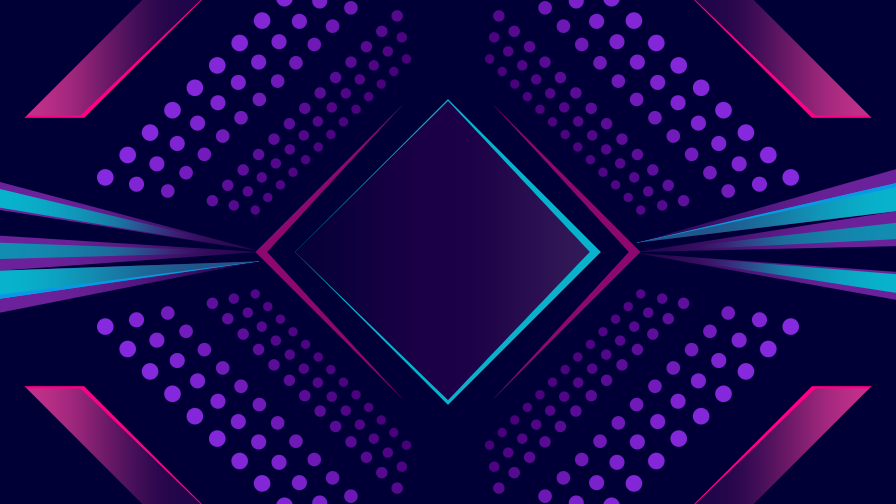
A Shadertoy shader for this background:

```glsl
// Neon geometric backdrop: a rimmed diamond between two chevrons, light beams
// at the sides, fanned dot rows and slanted corner bars on dark navy.
// Built from folded coordinates, diamond distances and tapered bands.

const float CANVAS_H = 432.0;     // design units over the canvas height
const float DIAMOND_R = 131.0;    // half diagonal of the diamond
const float RIM_W = 10.0;         // rim width at the right corner
const float CHEVRON_R = 165.0;
const float CHEVRON_H = 126.0;
const float BEAM_START = 162.0;   // distance of the beam apex from the centre
const float BEAM_LENGTH = 222.0;
const float BEAM_TILT = 19.0;     // vertical offset of the right-hand beams
const vec2 DOT_ORIGIN = vec2(15.3, 3.33); // first dot, in steps of its row
const float DOT_RADIUS = 0.37;    // in steps of its row
const float DOT_LAST = 12.0;
const float BAR_BASE = 115.0;
const float BAR_MID = 452.5;
const float BAR_HALF = 25.5;

const vec3 NAVY = vec3(0.004, 0.0, 0.21);
const vec3 PURPLE = vec3(0.42, 0.13, 0.60);
const vec3 CYAN = vec3(0.03, 0.70, 0.80);
const vec3 TEAL = vec3(0.13, 0.33, 0.54);
const vec3 BLUE = vec3(0.03, 0.60, 0.90);
const vec3 MAGENTA = vec3(0.55, 0.03, 0.43);
const vec3 HOT_PINK = vec3(1.0, 0.0, 0.52);
const vec3 ROSE = vec3(0.76, 0.19, 0.54);
const vec3 PLUM = vec3(0.13, 0.02, 0.29);
const vec3 DOT_LIGHT = vec3(0.53, 0.16, 0.87);
const vec3 DOT_DARK = vec3(0.31, 0.02, 0.52);

float pixelSize;

// Antialiased coverage of a signed distance.
float fill(float d) {
    return clamp(0.5 - d / pixelSize, 0.0, 1.0);
}

// Wedge from an apex height to the span lo..hi at the canvas side.
float wedge(float y, float t, float apex, float lo, float hi) {
    float bottom = mix(apex, lo, t);
    float top = mix(apex, hi, t);
    return fill(max(bottom - y, y - top)) * step(0.0, t);
}

vec3 drawBeams(vec3 col, vec2 p) {
    float t = (abs(p.x) - BEAM_START) / BEAM_LENGTH;
    float y = p.x < 0.0 ? p.y : BEAM_TILT * t - p.y;
    float glow = smoothstep(-0.1, 0.85, t);
    float tealFade = smoothstep(0.2, 0.6, t);
    vec3 violet = mix(PLUM, PURPLE, glow);
    vec3 aqua = mix(TEAL, CYAN, smoothstep(0.2, 1.0, t));

    // Upper, middle and lower wedges, each with a cyan core.
    col = mix(col, violet, wedge(y, t, 1.0, 36.0, 60.0));
    col = mix(col, aqua, wedge(y, t, 1.0, 38.0, 54.0) * tealFade);
    col = mix(col, violet, wedge(y, t, 0.0, -16.0, 14.0));
    col = mix(col, mix(TEAL, aqua, 0.6), wedge(y, t, 0.0, -6.0, 8.0) * tealFade);
    col = mix(col, violet, wedge(y, t, -8.0, -52.0, -16.0));
    col = mix(col, aqua, wedge(y, t, -8.0, -40.0, -16.0));
    return mix(col, BLUE, wedge(y, t, -8.0, -40.0, -36.5));
}

// Two groups of three rows; spacing and radius shrink toward the centre.
vec3 drawDots(vec3 col, vec2 q) {
    for (int row = 0; row < 6; row++) {
        float inner = step(3.0, float(row));
        float spacing = mix(19.2 - 1.75 * float(row), 16.8 - 1.2 * float(row), inner);
        vec2 g = q / spacing - DOT_ORIGIN;
        float k = clamp(round(0.5 * (g.y - g.x)), 0.0, DOT_LAST);
        float d = (length(g - vec2(-k, k)) - DOT_RADIUS) * spacing;
        float light = smoothstep(10.0, 19.5, spacing) - 0.012 * k;
        col = mix(col, mix(DOT_DARK, DOT_LIGHT, light), fill(d));
    }
    return col;
}

vec3 drawBars(vec3 col, vec2 q) {
    float across = q.x + q.y - BAR_MID;
    float shape = fill(max(BAR_BASE - q.y, (abs(across) - BAR_HALF) * 0.7071));
    float taper = 1.0 - (q.y - BAR_BASE) / (0.5 * CANVAS_H - BAR_BASE);
    float edge = min((across + BAR_HALF - 1.0 - 4.0 * taper) * 0.7071,
                     q.y - BAR_BASE - 2.0);
    vec3 body = mix(PLUM, ROSE, smoothstep(225.0, 365.0, q.x));
    return mix(col, mix(body, HOT_PINK, fill(edge)), shape);
}

vec3 drawChevrons(vec3 col, vec2 q) {
    float width = RIM_W * (1.0 - q.y / CHEVRON_H);
    float d = (abs(q.x + q.y - CHEVRON_R + 0.5 * width) - 0.5 * width) * 0.7071;
    return mix(col, MAGENTA, fill(max(d, q.y - CHEVRON_H)));
}

vec3 drawDiamond(vec3 col, vec2 p) {
    float d = abs(p.x) + abs(p.y) - DIAMOND_R;
    float s = p.x / DIAMOND_R;
    float topWidth = p.y > 0.0 ? 1.5 : 4.0;
    float rim = s < 0.0 ? topWidth * (1.0 + s) : mix(topWidth, RIM_W, s);
    vec3 face = mix(vec3(0.03, 0.0, 0.22), vec3(0.11, 0.0, 0.28), smoothstep(-1.0, 0.0, s));
    face = mix(face, vec3(0.20, 0.10, 0.34), smoothstep(0.0, 1.0, s));
    col = mix(col, CYAN, fill(d * 0.7071));
    return mix(col, face, fill((d + rim) * 0.7071));
}

void mainImage(out vec4 fragColor, in vec2 fragCoord) {
    pixelSize = CANVAS_H / iResolution.y;
    vec2 p = (fragCoord - 0.5 * iResolution.xy) * pixelSize;
    vec2 q = abs(p);

    vec3 col = drawBeams(NAVY, p);
    col = drawDots(col, q);
    col = drawBars(col, q);
    col = drawChevrons(col, q);
    col = drawDiamond(col, p);
    fragColor = vec4(col, 1.0);
}
```
